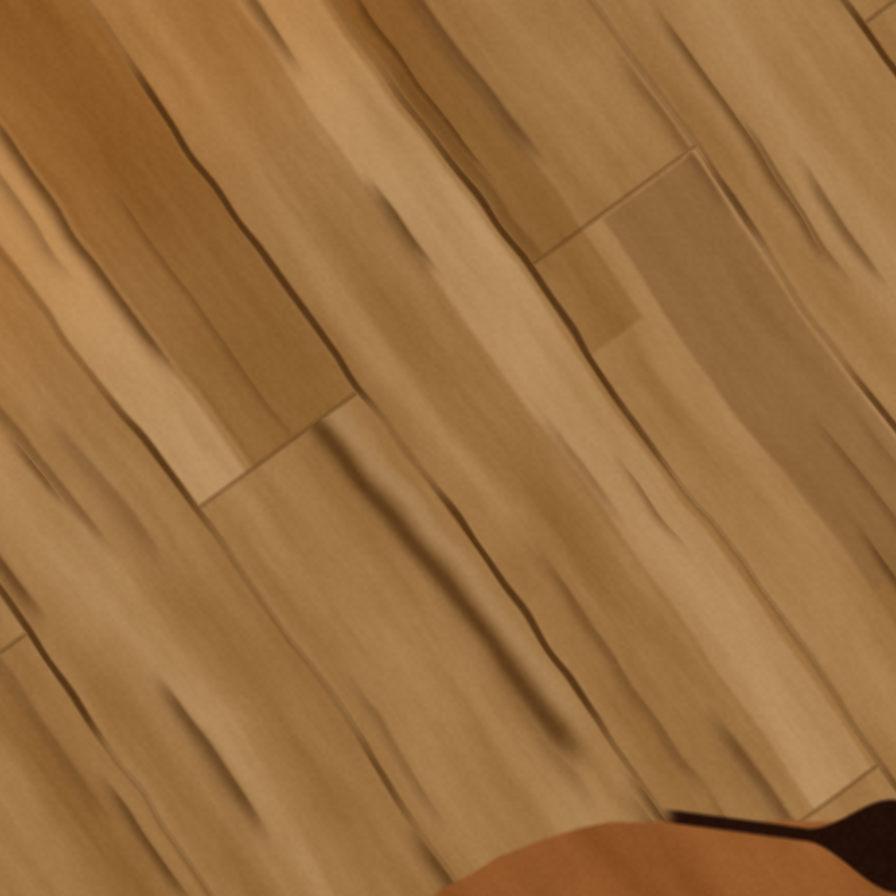
This texture is drawn by a WebGL 2 fragment shader. Its source:

```glsl
#version 300 es
precision highp float;
// Diagonal hardwood planks with staggered butt joints and dark, tapering grain.
// A rotated frame (x across, y along the boards) carries rows, tone and streaks;
// a reddish board end and a shadow gap close the lower right corner.
uniform vec2 u_resolution;
out vec4 fragColor;

float hash(vec2 p) {
    return fract(sin(dot(p, vec2(127.1, 311.7))) * 43758.5453);
}

float noise(vec2 p) {
    vec2 i = floor(p), f = fract(p);
    f = f * f * (3.0 - 2.0 * f);
    return mix(mix(hash(i), hash(i + vec2(1, 0)), f.x),
               mix(hash(i + vec2(0, 1)), hash(i + vec2(1, 1)), f.x), f.y);
}

float fbm(vec2 p) {
    float sum = 0.0, amp = 0.5;
    for (int i = 0; i < 4; i++) {
        sum += amp * noise(p);
        p = p * 2.03 + 17.3;
        amp *= 0.5;
    }
    return sum;
}

// Soft band along the grain, fading out at both ends
float streak(vec2 q, float center, float width, float from, float to) {
    float d = (q.x - center) / width;
    float ends = smoothstep(from, from + 0.07, q.y) * (1.0 - smoothstep(to - 0.07, to, q.y));
    return exp(-d * d) * ends;
}

// Flat lath with crisp sides and square ends
float lath(vec2 q, float left, float right, float from, float to) {
    vec2 a = smoothstep(vec2(left, from) - 0.004, vec2(left, from) + 0.004, q);
    vec2 b = smoothstep(vec2(right, to) - 0.004, vec2(right, to) + 0.004, q);
    return a.x * a.y * (1.0 - b.x) * (1.0 - b.y);
}

void main() {
    vec2 uv = gl_FragCoord.xy / u_resolution;
    float px = 1.0 / min(u_resolution.x, u_resolution.y);

    // Board frame, gently bent so edges are not ruler straight
    vec2 q = vec2(dot(uv, vec2(0.81, 0.59)), dot(uv, vec2(0.59, -0.81)));
    q.x += 0.020 * (noise(q * vec2(3.0, 4.0) + 5.0) - 0.5);
    q.x += 0.005 * (noise(q * vec2(30.0, 22.0)) - 0.5);

    // Rows of boards, every second row shifted by half a board
    float across = (q.x - 0.195) / 0.232;
    float row = floor(across);
    float along = (q.y - (mod(row, 2.0) > 0.5 ? -0.22 : 0.46)) / 1.36;
    vec2 board = vec2(row, floor(along));

    // Tone: per board offset, broad figure and fine fibre
    float tone = 0.60 + 0.16 * (hash(board + 3.7) - 0.5);
    tone += 0.75 * (fbm(q * vec2(17.0, 1.8) + board * 7.1) - 0.47);
    tone += 0.35 * (fbm(q * vec2(60.0, 6.0) + board * 3.3) - 0.47);
    tone += 0.22 * (fbm(uv * 9.0) - 0.47);

    // Pale sapwood and dark heartwood
    tone += 0.38 * lath(q, 0.432, 0.500, -0.90, -0.22);
    tone += 0.34 * lath(q, 0.800, 0.880, -0.90, 0.46);
    tone += 0.30 * streak(q, 0.29, 0.045, -0.60, 0.35);
    tone += 0.25 * streak(q, 0.70, 0.025, -0.80, 0.05);
    tone += 0.20 * streak(q, 1.23, 0.090, -0.70, 0.30);
    float heart = lath(q, 0.510, 0.655, -0.90, -0.22);
    heart += 0.8 * lath(q, 0.895, 0.965, -0.70, -0.10);
    heart += 0.9 * lath(q, 0.990, 1.115, -0.215, 0.40) * (1.0 - 0.5 * smoothstep(-0.1, 0.3, q.y));
    heart += 0.8 * streak(q, 0.13, 0.035, -0.40, 0.20);
    tone -= 0.36 * heart;

    vec3 brown = vec3(0.50, 0.33, 0.145), tan_ = vec3(0.70, 0.54, 0.355);
    vec3 color = mix(brown, tan_, clamp(tone, -0.15, 1.12));
    color *= mix(vec3(1), vec3(1.03, 0.97, 0.88), smoothstep(0.5, 1.0, uv.y - uv.x + 0.2));
    color = mix(color, vec3(0.50, 0.36, 0.23), 0.35 * lath(q, 0.99, 1.115, -0.215, 0.3));

    // Broken grain lines: crisp on one side, soft on the other
    float dark = 0.0;
    for (int i = 0; i < 46; i++) {
        float k = float(i);
        float center = 1.4 * fract(k * 0.618 + 0.05 * hash(vec2(k, 1.0)));
        float start = mix(-0.85, 0.40, hash(vec2(k, 2.0)));
        float reach = mix(0.15, 0.42, hash(vec2(k, 3.0)));
        float width = mix(0.002, 0.0045, hash(vec2(k, 4.0)));
        width *= q.x > center ? 1.0 : 3.0;
        dark = max(dark, mix(0.2, 0.65, hash(vec2(k, 5.0))) * streak(q, center, width, start, start + reach));
    }

    // Deep split with a pale ridge beside it
    float split = 0.595 + 0.05 * (q.y + 0.2);
    dark = max(dark, 0.75 * streak(q, split, 0.012, -0.27, 0.28) * step(-0.22, q.y));
    color = mix(color, vec3(0.66, 0.52, 0.35), 0.7 * streak(q, split + 0.025, 0.010, -0.27, 0.25) * step(-0.22, q.y));

    // Seams between rows, uneven in depth, and thin butt joints
    float seam = abs(across - round(across)) * 0.232;
    float depth = mix(0.2, 0.85, smoothstep(0.25, 0.7, noise(vec2(q.y * 7.0, round(across) * 9.0))));
    dark = max(dark, depth * (1.0 - smoothstep(0.0012, 0.0055 + px, seam)));
    float joint = abs(along - round(along)) * 1.36;
    dark = max(dark, 0.35 * (1.0 - smoothstep(0.0, 0.004 + px, joint)));
    color = mix(color, vec3(0.29, 0.17, 0.06), dark);

    // Reddish board end, then the shadow gap above it
    float rise = clamp((0.74 - uv.x) / 0.26, 0.0, 1.0);
    float top = 0.085 - 0.085 * rise * rise + 0.006 * (noise(uv * 25.0) - 0.5);
    vec3 red = mix(vec3(0.48, 0.27, 0.11), vec3(0.63, 0.39, 0.20), fbm(q * vec2(22.0, 4.0)));
    color = mix(color, red, (1.0 - smoothstep(top - 0.005, top + 0.003, uv.y)) * smoothstep(0.47, 0.50, uv.x));
    float gap = abs(uv.y - mix(0.09, 0.055, (uv.x - 0.74) / 0.26));
    float opening = 0.007 + 0.045 * smoothstep(0.90, 1.0, uv.x);
    float shadow = (1.0 - smoothstep(opening - 0.004, opening + 0.004, gap)) * smoothstep(0.735, 0.76, uv.x);
    color = mix(color, vec3(0.13, 0.06, 0.03), shadow);

    color += 0.018 * (noise(uv * 230.0) - 0.5);
    fragColor = vec4(color, 1.0);
}
```
